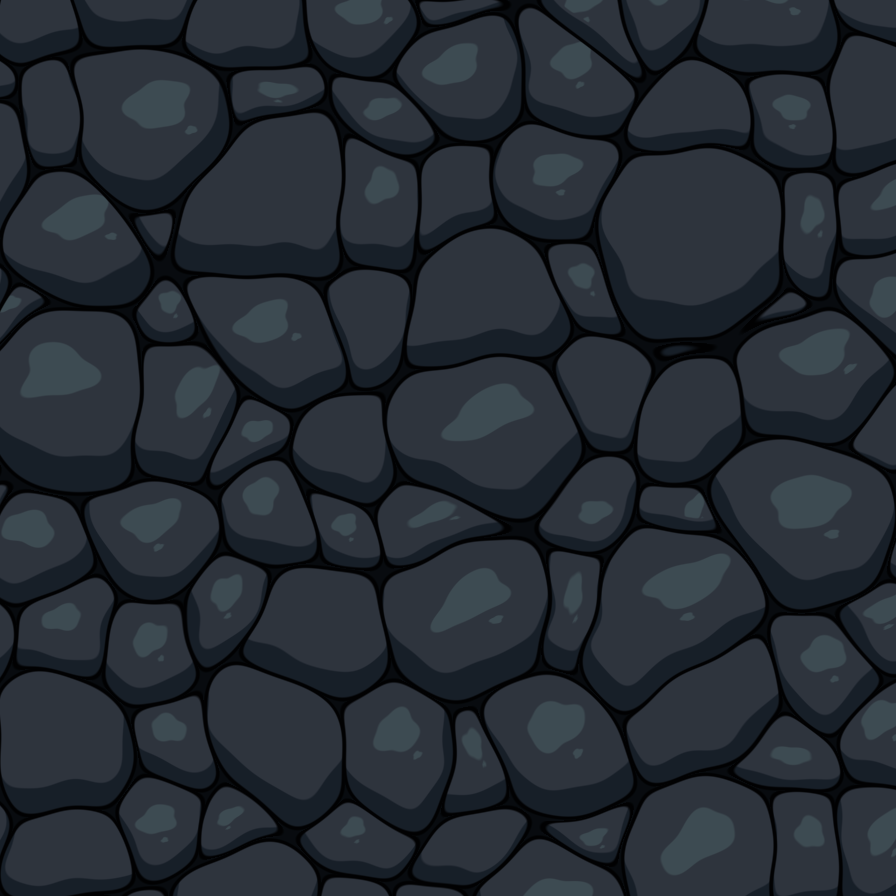
Give the GLSL for this texture, as a WebGL 2 fragment shader.

```glsl
#version 300 es
precision highp float;

// Cartoon wall of dark rounded stones with ink outlines and flat shading.
// Stones are cells of a weighted Voronoi diagram, rounded by a soft minimum;
// each gets a shadow from its own shifted outline and a lumpy glint.

uniform vec2 u_resolution;
out vec4 fragColor;

const float STONES_ACROSS = 8.5;

vec3 hash3(vec2 cell) {
    vec3 s = vec3(dot(cell, vec2(127.1, 311.7)),
                  dot(cell, vec2(269.5, 183.3)),
                  dot(cell, vec2(419.2, 371.9)));
    return fract(sin(s) * 43758.55);
}

// Stone centre in xy, squared-radius weight in z
vec3 stoneAt(vec2 cell) {
    vec3 h = hash3(cell);
    return vec3(cell + 0.5 + 0.72 * (h.xy - 0.5), 0.85 * h.z * h.z);
}

float power(vec2 p, vec3 stone) {
    vec2 d = p - stone.xy;
    return dot(d, d) - stone.z;
}

// Signed distance from p to the straight border between two stones
float borderDistance(vec2 p, vec3 own, vec3 other) {
    return (power(p, other) - power(p, own)) / (2.0 * distance(own.xy, other.xy));
}

// Layered sines that bend the straight borders
vec2 wobble(vec2 p) {
    return 0.055 * sin(p.yx * 2.9 + vec2(0.4, 2.1))
         + 0.022 * sin(p.yx * 7.3 + p * 2.0 + vec2(1.7, 0.3));
}

// Distance to a lumpy ellipse, in units of its radius
float lumpyEllipse(vec2 v, vec2 radii, float phase) {
    v /= radii;
    float a = atan(v.y, v.x);
    return length(v) - 1.0 - 0.11 * sin(3.0 * a + phase) - 0.06 * sin(5.0 * a - 2.0 * phase);
}

void main() {
    float px = STONES_ACROSS / u_resolution.y;
    vec2 p = gl_FragCoord.xy * px + 20.0;
    p += wobble(p);

    // Find the stone that owns this point
    vec2 home = floor(p), ownCell = home;
    float best = 1e5;
    for (int y = -2; y <= 2; y++)
    for (int x = -2; x <= 2; x++) {
        vec2 cell = home + vec2(x, y);
        float d = power(p, stoneAt(cell));
        if (d < best) { best = d; ownCell = cell; }
    }
    vec3 own = stoneAt(ownCell);
    vec3 rnd = hash3(ownCell + 57.0);

    // Measure its reach to the left, right, bottom and top
    vec2 low = vec2(1.2), high = vec2(1.2);
    for (int y = -2; y <= 2; y++)
    for (int x = -2; x <= 2; x++) {
        if (x == 0 && y == 0) continue;
        vec3 other = stoneAt(ownCell + vec2(x, y));
        vec2 n = normalize(other.xy - own.xy);
        float e = max(borderDistance(own.xy, own, other), 0.05);
        high = min(high, e / max(n, 0.001));
        low = min(low, e / max(-n, 0.001));
    }
    vec2 middle = own.xy + 0.5 * (high - low);
    vec2 halfSize = 0.5 * (high + low);

    // Rounded outline, and the same outline raised to bound the lit top
    float soft = 0.04 + 0.045 * min(halfSize.x, halfSize.y);
    vec2 drop = vec2(0.24 * (rnd.x - 0.4) * halfSize.x, -max(0.38 * halfSize.y, 0.07));
    vec2 q = p + drop + 0.018 * sin(p.yx * 11.0 + rnd.xy * 6.0);
    float edgeSum = 0.0, litSum = 0.0;
    for (int y = -2; y <= 2; y++)
    for (int x = -2; x <= 2; x++) {
        if (x == 0 && y == 0) continue;
        vec3 other = stoneAt(ownCell + vec2(x, y));
        edgeSum += exp(-borderDistance(p, own, other) / soft);
        litSum += exp(-borderDistance(q, own, other) / soft);
    }
    float edge = -soft * log(edgeSum);
    float lit = -soft * log(litSum);

    // Glint near the top with a small fleck below it
    vec2 v = (p - middle) / halfSize - vec2(0.1 * (rnd.y - 0.5), 0.3);
    float tilt = 0.7 * rnd.z - 0.1;
    v = mat2(cos(tilt), -sin(tilt), sin(tilt), cos(tilt)) * v;
    float glint = lumpyEllipse(v, vec2(0.44, 0.28), rnd.x * 6.3) * 0.3;
    float fleck = lumpyEllipse(v - vec2(0.4 * rnd.x - 0.1, -0.43), vec2(0.08, 0.05), rnd.y * 6.3) * 0.06;
    if (rnd.y > 0.35) glint = min(glint, fleck);
    glint *= min(halfSize.x, halfSize.y);
    float hasGlint = step(0.24, rnd.z) * step(0.2, min(halfSize.x, halfSize.y));

    // Flat paint layers, from shadow to ink
    vec3 color = mix(vec3(0.09, 0.12, 0.155), vec3(0.18, 0.203, 0.24), smoothstep(-px, px, lit));
    float glintMask = smoothstep(px, -px, glint) * smoothstep(0.02, 0.02 + 2.0 * px, lit);
    color = mix(color, vec3(0.24, 0.295, 0.32), hasGlint * glintMask);
    vec3 ink = mix(vec3(0.03, 0.045, 0.06), vec3(0.004, 0.005, 0.008), smoothstep(-px, px, edge + 0.015));
    color = mix(ink, color, smoothstep(-px, px, edge - 0.017));
    fragColor = vec4(color, 1.0);
}
```
